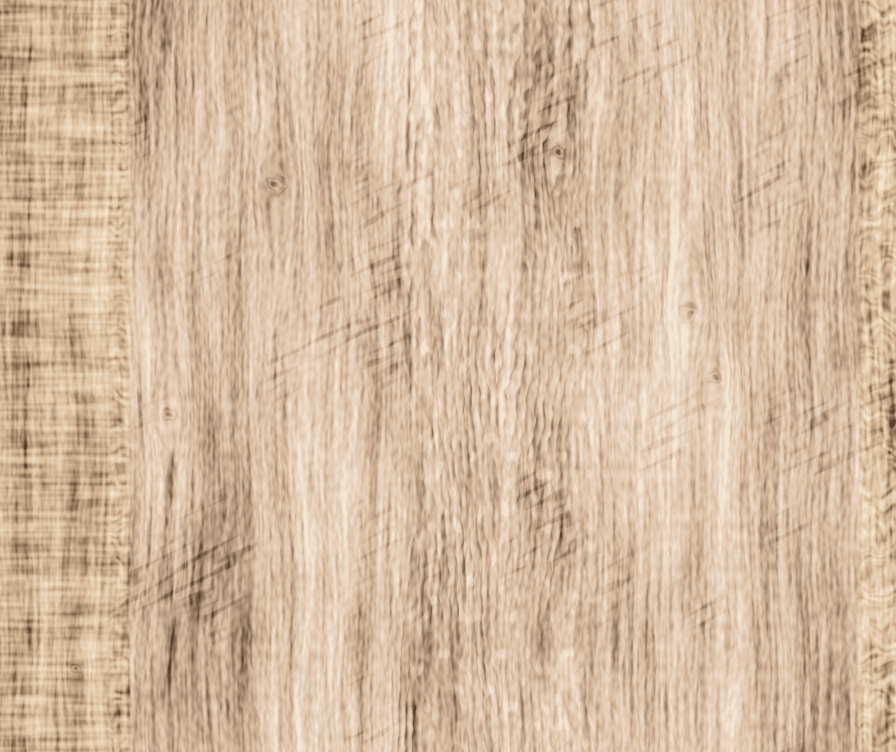
Give the GLSL for this texture, as a Shadertoy shader.

```glsl
// Bleached, weathered wood: vertical fibres over joined boards, with two nested
// cathedral arches in the middle board, saw marks, scratches, knots and cracks.
// Layers of stretched gradient noise add up to one darkness that picks a colour.

const float TAU = 6.28318;

// Colour stops from bleached to charred, and the darkness of each stop
const vec3 WOOD[8] = vec3[8](
    vec3(.96, .90, .83), vec3(.91, .83, .75), vec3(.88, .78, .68), vec3(.84, .73, .62),
    vec3(.79, .67, .57), vec3(.72, .61, .51), vec3(.62, .51, .41), vec3(.35, .25, .18));
const float STOPS[8] = float[8](-2.5, -1.28, -.4, .28, .86, 1.44, 2.17, 3.8);

// Knots: centre, radius. Cracks: centre, half length, strength.
const vec3 KNOTS[6] = vec3[6](
    vec3(.368, .755, .011), vec3(.916, .584, .011), vec3(.950, .500, .009),
    vec3(.742, .798, .009), vec3(.101, .110, .006), vec3(.226, .449, .009));
const vec4 CRACKS[7] = vec4[7](
    vec4(.226, .30, .30, 2.6), vec4(.221, .14, .11, 2.8), vec4(1.09, .82, .13, 2.2),
    vec4(1.09, .18, .10, 2.8), vec4(.545, .74, .22, 2.0), vec4(.036, .50, .80, 1.8),
    vec4(.578, .85, .20, 1.6));

vec2 gradient(vec2 cell) {
    float angle = TAU * fract(sin(dot(cell, vec2(127.1, 311.7))) * 43758.5);
    return vec2(cos(angle), sin(angle));
}

// Gradient noise scaled to a standard deviation near one
float noise(vec2 p) {
    vec2 i = floor(p), f = p - i;
    vec2 w = f * f * f * (f * (f * 6. - 15.) + 10.);
    vec2 e = vec2(1, 0);
    float low  = mix(dot(gradient(i), f), dot(gradient(i + e.xy), f - e.xy), w.x);
    float high = mix(dot(gradient(i + e.yx), f - e.yx), dot(gradient(i + e.xx), f - e.xx), w.x);
    return 4.6 * mix(low, high, w.y);
}

// Soft-edged vertical band from a to b
float band(float x, float a, float b, float soft) {
    return smoothstep(a - soft, a + soft, x) * (1. - smoothstep(b - soft, b + soft, x));
}

// Push the grain sideways around every knot
vec2 bendAroundKnots(vec2 p) {
    vec2 bent = p;
    for (int i = 0; i < 6; i++) {
        vec2 q = p - KNOTS[i].xy;
        vec2 s = q / (KNOTS[i].z * vec2(2.6, 6.));
        bent.x -= .7 * q.x * exp(-dot(s, s));
    }
    return bent;
}

// Growth lines: arches around two axes that straighten away from them
float growthLines(vec2 p, float spacing) {
    float d = min(abs(p.x - .565), abs(p.x - .765));
    float arch = sqrt(d * d + .0001) + .1 * (p.y - .5) * exp(-d * d / .0064);
    arch += .008 * noise(p * vec2(5., 1.5) + 7.) + .0016 * noise(p * vec2(28., 22.));
    arch += .0008 * noise(p * vec2(60., 60.));
    float f = fract(arch / spacing);
    return f * f * (1. - smoothstep(.78, 1., f)) - .24;
}

// Short strokes along a tilted direction, only in patches
float scratches(vec2 p, float tilt) {
    vec2 q = mat2(cos(tilt), -sin(tilt), sin(tilt), cos(tilt)) * p;
    float patches = smoothstep(.2, 1.5, noise(p * vec2(9., 6.) + 31.));
    return patches * smoothstep(.3, 1.8, noise(q * vec2(14., 105.)));
}

float knots(vec2 p) {
    float dark = 0.;
    for (int i = 0; i < 6; i++) {
        vec2 q = (p - KNOTS[i].xy) / KNOTS[i].z;
        float r = length(q) + .18 * noise(p * 90.);
        dark += 2.8 * (1. - smoothstep(.1, .75, r)) + 1.3 * exp(-18. * (r - .95) * (r - .95));
    }
    return dark;
}

float cracks(vec2 p) {
    float dark = 0.;
    float gaps = smoothstep(-.5, 1.3, noise(p * vec2(80., 15.) + 3.));
    for (int i = 0; i < 7; i++) {
        vec4 c = CRACKS[i];
        float d = (p.x - c.x + .0015 * noise(vec2(c.x * 50., p.y * 9.))) / .0042;
        dark += c.w * gaps * exp(-d * d) * (1. - smoothstep(.5, 1., abs(p.y - c.y) / c.z));
    }
    return dark;
}

// Slow change of tone from board to board, darker at the borders
float boardTone(float x, float width) {
    float tone = .5 * band(x, -1., .036, .003) + .4 * band(x, .172, .335, .02)
               - .4 * band(x, .35, .53, .03) + .25 * band(x, .54, .785, .03)
               - .35 * band(x, .80, 1.05, .03) + .4 * band(x, 1.065, 1.14, .012);
    float border = abs(2. * x / width - 1.);
    return tone + .35 * border * border * border;
}

// Fibres from broad streaks down to fine pores
float fibres(vec2 p) {
    float sum = .38 * noise(p * vec2(6., 2.5)) + .42 * noise(p * vec2(26., 1.3) + 11.);
    sum += .42 * noise(p * vec2(84., 4.) + 23.) + .55 * noise(p * vec2(185., 10.) + 41.);
    sum += .38 * noise(p * vec2(220., 75.) + 57.);
    return sum + .7 * smoothstep(.7, 2., noise(p * vec2(150., 24.) + 71.)) - .1;
}

vec3 woodColour(float darkness) {
    vec3 colour = WOOD[0];
    for (int i = 0; i < 7; i++) {
        float t = (darkness - STOPS[i]) / (STOPS[i + 1] - STOPS[i]);
        colour = mix(colour, WOOD[i + 1], clamp(t, 0., 1.));
    }
    return colour;
}

void mainImage(out vec4 fragColor, in vec2 fragCoord) {
    vec2 p = fragCoord / iResolution.y;
    float width = iResolution.x / iResolution.y;
    vec2 grain = bendAroundKnots(p);
    grain.x += .0025 * noise(p * vec2(7., 4.));

    // Masks of the boards
    float heart = band(grain.x, .53, .79, .025);
    float sawn = band(p.x, -1., .172, .01);
    float rippled = band(p.x, .145, .172, .008) + band(p.x, 1.143, 9., .005);

    float darkness = boardTone(grain.x, width) + fibres(grain) * mix(1., .8, sawn);
    float lineStrength = mix(.9, 2.7, heart) * (1. - .7 * sawn);
    darkness += lineStrength * growthLines(grain, .0125) * (.8 + .35 * noise(p * vec2(12., 5.)));

    // Saw marks, ripples and scratches across the grain
    darkness += sawn * (.5 * noise(p * vec2(13., 150.)) + .35 * noise(p * vec2(5., 42.) + 9.));
    vec2 wavy = p + .004 * noise(p * vec2(50., 30.));
    darkness += .7 * rippled * noise(wavy * vec2(42., 110.));
    darkness += 1.3 * (1. - sawn) * scratches(p, .45);

    // Pale flecks in the heart board, then knots and cracks
    darkness -= 1.3 * heart * smoothstep(.7, 1.8, noise(grain * vec2(95., 42.) + 83.));
    darkness += knots(p) + cracks(p);

    vec3 colour = woodColour(.86 * darkness - .05);
    colour *= mix(vec3(1), vec3(1., .995, .96), max(sawn, rippled));
    fragColor = vec4(colour, 1);
}
```
